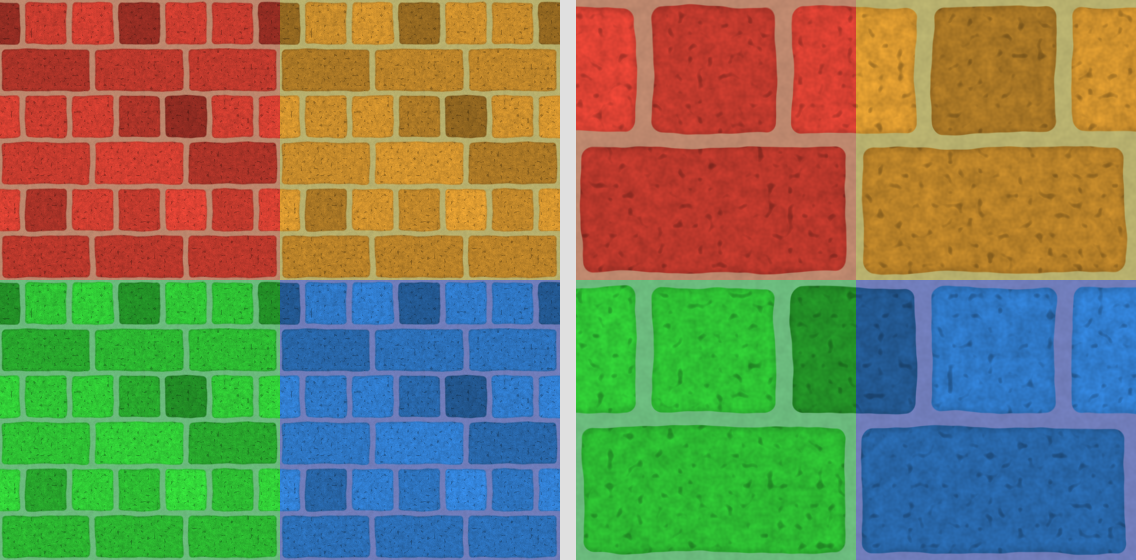
Left: the whole. Right: its middle third, enlarged.
Write a Shadertoy shader that draws this pattern.

```glsl
// Brick wall in four tints: one tile of six courses, long bricks alternating
// with half bricks, repeated 2 x 2. Each brick is a rounded box with wobbly
// edges; periodic gradient noise adds grain, so every tile wears alike.

#define TILES 2.0          // tiles across and down
#define COURSES 6.0        // brick courses in a tile
#define JOINT_X 0.118      // upright joint, in course heights
#define JOINT_Y 0.104      // level joint, in course heights
#define CORNER 0.075       // corner radius
#define WOBBLE 0.035       // unevenness of brick edges
#define GRAIN 0.22         // contrast of the fine grain
#define FLECKS 0.24        // depth of the dark flecks
#define RIM 0.10           // darkening along brick edges
#define JOINT_SHIFT 0.015  // small sideways shift of the joints

// Brick and mortar tints, from the lower left tile to the upper right
const vec3 BRICK[4] = vec3[4](
    vec3(0.18, 0.75, 0.20), vec3(0.18, 0.46, 0.76),
    vec3(0.77, 0.23, 0.18), vec3(0.77, 0.54, 0.17));
const vec3 MORTAR[4] = vec3[4](
    vec3(0.42, 0.73, 0.49), vec3(0.44, 0.49, 0.73),
    vec3(0.74, 0.53, 0.43), vec3(0.72, 0.69, 0.43));

// Firing tones: three long bricks, then six half bricks, per pair of courses
const float TONE[27] = float[27](
    0.94, 0.94, 0.95,   0.86, 1.06, 0.98, 1.13, 0.98, 1.10,
    1.00, 1.07, 0.87,   1.02, 1.05, 0.88, 0.73, 1.04, 1.09,
    0.87, 0.95, 0.97,   1.02, 1.07, 0.76, 1.04, 1.01, 0.75);

// Unit gradient at a lattice point
vec2 gradientAt(vec2 cell, float period) {
    uvec2 q = uvec2(mod(cell, period));
    uint h = q.x * 1597u + q.y * 51749u + uint(period) * 3571u;
    h = (h ^ (h >> 15)) * 73244475u;
    h = (h ^ (h >> 13)) * 73244475u;
    h ^= h >> 16;
    float angle = float(h & 65535u) * 6.2832 / 65536.0;
    return vec2(cos(angle), sin(angle));
}

// Gradient noise that repeats once per tile, about -0.7 to 0.7
float noise(vec2 tile, float period) {
    vec2 p = tile * period;
    vec2 i = floor(p), f = p - i;
    vec2 u = f * f * f * (f * (f * 6.0 - 15.0) + 10.0);
    vec2 e = vec2(0.0, 1.0);
    float a = dot(gradientAt(i, period), f);
    float b = dot(gradientAt(i + e.yx, period), f - e.yx);
    float c = dot(gradientAt(i + e.xy, period), f - e.xy);
    float d = dot(gradientAt(i + e.yy, period), f - e.yy);
    return mix(mix(a, b, u.x), mix(c, d, u.x), u.y);
}

// Fine stone grain in three octaves
float grain(vec2 tile) {
    float sum = 0.0, weight = 0.5, period = 54.0;
    for (int k = 0; k < 3; k++) {
        sum += weight * noise(tile, period);
        period *= 2.0;
        weight *= 0.8;
    }
    return sum;
}

float roundedBox(vec2 p, vec2 halfSize, float radius) {
    vec2 q = abs(p) - halfSize + radius;
    return length(max(q, 0.0)) + min(max(q.x, q.y), 0.0) - radius;
}

void mainImage(out vec4 fragColor, in vec2 fragCoord) {
    vec2 wall = fragCoord / iResolution.xy * TILES;
    vec2 tile = fract(wall);
    ivec2 quarter = ivec2(mod(floor(wall), 2.0));
    int tint = quarter.x + 2 * quarter.y;

    // Course and brick under this point; even courses hold long bricks
    vec2 p = tile * COURSES + vec2(JOINT_SHIFT, 0.0);
    float course = floor(p.y);
    bool isLong = mod(course, 2.0) < 0.5;
    float span = isLong ? 2.0 : 1.0;
    float along = (p.x - (isLong ? 0.0 : 0.5)) / span;
    int column = int(mod(floor(along), COURSES / span));
    int brickId = int(course * 0.5) * 9 + (isLong ? column : 3 + column);

    // Brick outline with hand-made edges
    vec2 local = vec2((fract(along) - 0.5) * span, p.y - course - 0.5);
    local += WOBBLE * vec2(noise(tile, 11.0), noise(tile, 13.0));
    vec2 halfSize = 0.5 * vec2(span - JOINT_X, 1.0 - JOINT_Y);
    float edge = roundedBox(local, halfSize, CORNER);
    edge += 0.25 * WOBBLE * noise(tile, 48.0);
    float blur = TILES * COURSES / iResolution.y;
    float inside = 1.0 - smoothstep(-blur, blur, edge);

    // Grain, dark flecks and soft blotches
    float fine = grain(tile);
    float fleck = smoothstep(0.22, 0.55, noise(tile + 0.37, 84.0));
    float blotch = noise(tile, 17.0);

    float shade = TONE[brickId] * (1.0 + GRAIN * fine + 0.04 * blotch);
    shade *= 1.0 - FLECKS * fleck;
    shade *= 1.0 - RIM * smoothstep(-0.05, 0.0, edge);
    vec3 brick = BRICK[tint] * shade;
    vec3 mortar = MORTAR[tint] * (1.0 + 0.4 * GRAIN * fine);

    fragColor = vec4(clamp(mix(mortar, brick, inside), 0.0, 1.0), 1.0);
}
```
